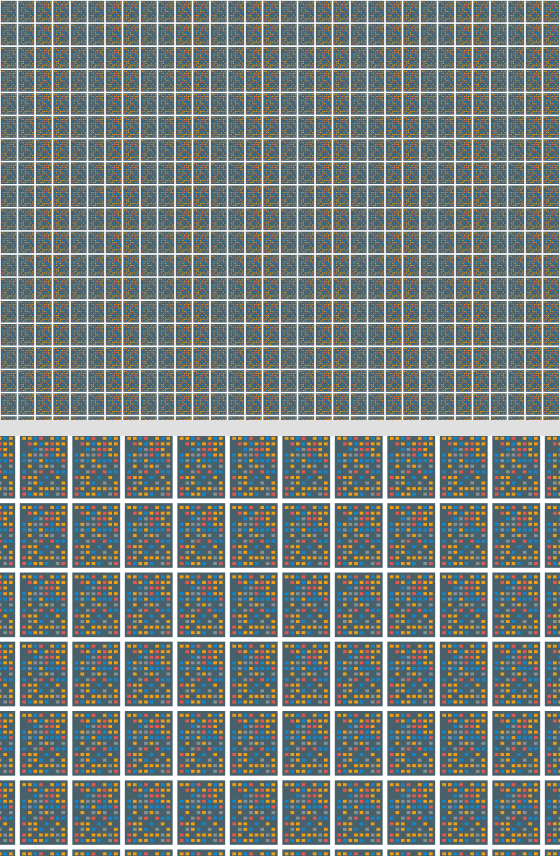
Top: the whole. Bottom: its middle third, enlarged.
Reproduce this pattern procedurally as a WebGL 2 fragment shader.

```glsl
#version 300 es
precision highp float;
// Grid of identical slate cards split by white gaps, each filled with rows of small coloured dashes.

#define COLUMNS 32.0        // cards across the canvas
#define CARD_ASPECT 1.3194  // card pitch, height over width
#define GAP 0.088           // white gap, in card widths
#define MARGIN 0.03         // slate border inside a card
#define DASHES vec2(8.0, 11.0)
#define DASH_SIZE vec2(0.66, 0.54)
#define SEED 17.0
#define SAMPLES 6           // antialiasing samples per axis

uniform vec2 u_resolution;
out vec4 fragColor;

const vec3 WHITE  = vec3(1.00, 1.00, 1.00);
const vec3 SLATE  = vec3(0.28, 0.375, 0.415);
const vec3 ORANGE = vec3(0.95, 0.62, 0.07);
const vec3 BLUE   = vec3(0.08, 0.52, 0.78);
const vec3 RED    = vec3(0.90, 0.34, 0.30);
const vec3 SILVER = vec3(0.52, 0.57, 0.58);

float hash(vec2 p) {
    vec3 q = fract(vec3(p.xyx) * 0.1031);
    q += dot(q, q.yzx + 33.33);
    return fract((q.x + q.y) * q.z);
}

// Signed distance to a box centred on the origin
float boxDistance(vec2 p, vec2 halfSize) {
    vec2 d = abs(p) - halfSize;
    return length(max(d, 0.0)) + min(max(d.x, d.y), 0.0);
}

// Colour of one dash; some places stay empty
vec3 dashColor(vec2 id) {
    float pick = hash(id + SEED);
    if (pick < 0.33) return ORANGE;
    if (pick < 0.53) return BLUE;
    if (pick < 0.67) return RED;
    if (pick < 0.77) return SILVER;
    return SLATE;
}

// p is measured in card widths from the top left corner
vec3 cardPattern(vec2 p) {
    vec2 pitch = vec2(1.0, CARD_ASPECT);
    vec2 local = mod(p, pitch) - 0.5 * pitch;
    vec2 halfCard = 0.5 * (pitch - GAP);
    if (boxDistance(local, halfCard) > 0.0) return WHITE;

    // Dash grid inside the border
    vec2 halfGrid = halfCard - MARGIN;
    if (boxDistance(local, halfGrid) > 0.0) return SLATE;
    vec2 grid = (local / halfGrid * 0.5 + 0.5) * DASHES;
    float dash = boxDistance(fract(grid) - 0.5, 0.5 * DASH_SIZE);
    return dash < 0.0 ? dashColor(floor(grid)) : SLATE;
}

void main() {
    // Average over the pixel area to smooth every edge
    vec3 sum = vec3(0.0);
    for (int j = 0; j < SAMPLES; j++) {
        for (int i = 0; i < SAMPLES; i++) {
            vec2 offset = (vec2(i, j) + 0.5) / float(SAMPLES) - 0.5;
            vec2 pos = gl_FragCoord.xy + offset;
            pos.y = u_resolution.y - pos.y;
            sum += cardPattern(pos / u_resolution.x * COLUMNS);
        }
    }
    fragColor = vec4(sum / float(SAMPLES * SAMPLES), 1.0);
}
```
